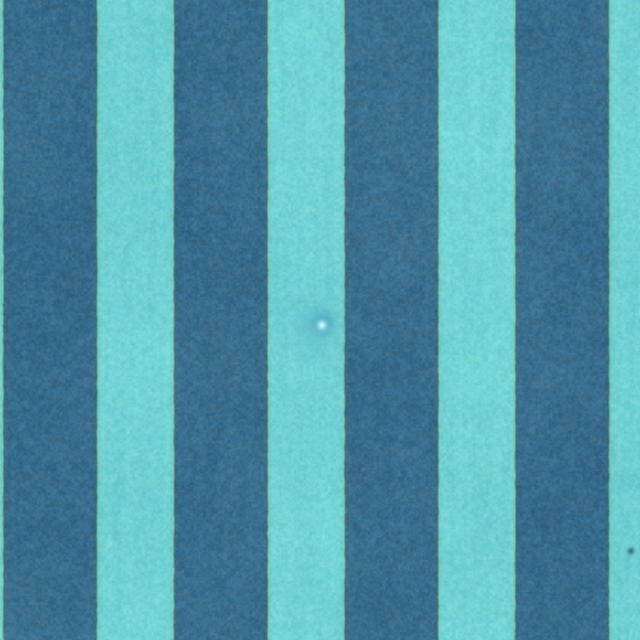
Write a WebGL 1 fragment shader that draws this pattern.

```glsl
precision highp float;
// Vertical two-tone cloth stripes: wide slate blue bands and narrower aqua bands.
// A signed distance to the band edges gives the stripes and their tinted rims;
// layered value noise adds weave grain and fading, plus two small flaws.

uniform vec2 u_resolution;

#define REPEATS 3.75
#define FIRST_EDGE 0.0052
#define BLUE_SHARE 0.549
#define EDGE_SOFTNESS 0.0022
#define RIM_WIDTH 0.0045
#define GRAIN 0.085
#define FADING 0.035
#define BLUE vec3(0.222, 0.428, 0.553)
#define AQUA vec3(0.445, 0.822, 0.832)
#define BLUE_RIM vec3(0.245, 0.435, 0.475)
#define AQUA_RIM vec3(0.475, 0.770, 0.715)

float hash(vec2 p) {
    vec3 q = fract(vec3(p.xyx) * 0.1031);
    q += dot(q, q.yzx + 33.33);
    return fract((q.x + q.y) * q.z);
}

// Smooth value noise, centred on zero
float noise(vec2 p) {
    vec2 cell = floor(p);
    vec2 f = fract(p);
    f = f * f * (3.0 - 2.0 * f);
    float low = mix(hash(cell), hash(cell + vec2(1.0, 0.0)), f.x);
    float high = mix(hash(cell + vec2(0.0, 1.0)), hash(cell + 1.0), f.x);
    return mix(low, high, f.y) - 0.5;
}

// Distance to the nearest band edge, positive inside blue
float stripeDistance(float x) {
    float phase = (x - FIRST_EDGE) * REPEATS - 0.5 * BLUE_SHARE;
    float fromCentre = abs(fract(phase + 0.5) - 0.5);
    return (0.5 * BLUE_SHARE - fromCentre) / REPEATS;
}

// Soft round spot
float spot(vec2 p, vec2 centre, float radius) {
    vec2 d = (p - centre) / radius;
    return exp(-dot(d, d));
}

void main() {
    vec2 uv = gl_FragCoord.xy / u_resolution;

    // Bands with slightly uneven edges
    float wobble = 0.0012 * noise(uv * vec2(15.0, 90.0));
    float d = stripeDistance(uv.x + wobble);
    float softness = max(EDGE_SOFTNESS, 0.75 / u_resolution.x);
    float blueMask = smoothstep(-softness, softness, d);
    float rim = exp(-d * d / (RIM_WIDTH * RIM_WIDTH));
    vec3 blue = mix(BLUE, BLUE_RIM, rim);
    vec3 aqua = mix(AQUA, AQUA_RIM, 0.8 * rim);
    vec3 color = mix(aqua, blue, blueMask);

    // Weave grain, faint vertical threads and broad fading
    float grain = 0.6 * noise(uv * 210.0) + 0.5 * noise(uv * 340.0 + 17.0)
                + 0.35 * noise(uv * 95.0 + 41.0);
    float threads = noise(uv * vec2(150.0, 7.0) + 63.0);
    float fading = noise(uv * 5.0 + 8.0) + 0.6 * noise(uv * 17.0 + 29.0);
    color += GRAIN * grain * mix(vec3(1.0, 0.75, 0.7), vec3(0.85, 1.0, 1.15), blueMask);
    color += 0.022 * threads * mix(1.0, 0.5, blueMask);
    color += FADING * fading * vec3(0.7, 0.75, 0.6);

    // Small tint shifts between fibres
    float tint = noise(uv * 130.0 + 77.0);
    color += 0.03 * tint * vec3(1.0, 0.0, -0.8);

    // Pale raised nub in a bluish dent, and a dark fleck
    vec2 nub = vec2(0.503, 0.492);
    color = mix(color, vec3(0.38, 0.75, 0.80), 0.45 * spot(uv, nub - vec2(0.014, 0.004), 0.045));
    color = mix(color, vec3(0.23, 0.58, 0.72), 0.75 * spot(uv, nub + vec2(0.001, 0.002), 0.016));
    color = mix(color, vec3(0.76, 0.97, 1.0), spot(uv, nub, 0.0075));
    color = mix(color, vec3(0.16, 0.42, 0.48), 0.9 * spot(uv, vec2(0.986, 0.139), 0.0055));

    gl_FragColor = vec4(clamp(color, 0.0, 1.0), 1.0);
}
```
